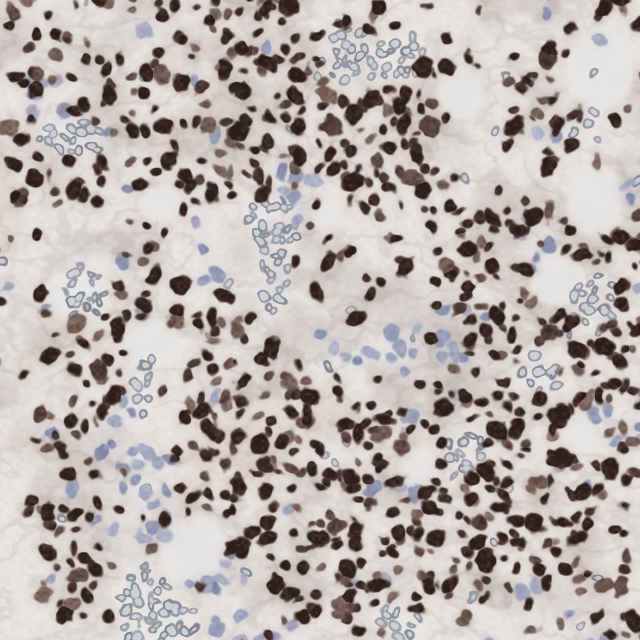
A Shadertoy shader for this texture:

```glsl
// Stained tissue section: dark brown nuclei, pale blue nuclei, ringed blood cells and clear vacuoles.

float hash(vec2 p) {
    return fract(sin(dot(p, vec2(127.1, 311.7))) * 43758.5453);
}

float noise(vec2 p) {
    vec2 i = floor(p), f = fract(p);
    f = f * f * (3.0 - 2.0 * f);
    return mix(mix(hash(i), hash(i + vec2(1, 0)), f.x),
               mix(hash(i + vec2(0, 1)), hash(i + vec2(1, 1)), f.x), f.y);
}

float fbm(vec2 p) {
    float sum = 0.0, amp = 0.5;
    for (int i = 0; i < 4; i++) {
        sum += amp * noise(p);
        p = mat2(1.6, 1.2, -1.2, 1.6) * p + 7.3;
        amp *= 0.5;
    }
    return sum / 0.9375;
}

// Round clear openings, 1 inside and 0 outside
float vacuole(vec2 p) {
    float open = 0.0;
    vec2 base = floor(p * 5.0);
    for (int k = 0; k < 9; k++) {
        vec2 id = base + vec2(k % 3 - 1, k / 3 - 1);
        if (hash(id + 41.0) > 0.36) continue;
        vec2 centre = (id + 0.2 + 0.6 * vec2(hash(id + 3.0), hash(id + 9.0))) / 5.0;
        vec2 d = (p - centre) * vec2(1.0, mix(0.8, 1.3, hash(id + 5.0)));
        float radius = mix(0.025, 0.055, hash(id + 17.0)) + 0.02 * (noise(p * 22.0) - 0.5);
        open = max(open, 1.0 - smoothstep(-0.008, 0.008, length(d) - radius));
    }
    return open;
}

float bloodPatch(vec2 p) {
    return smoothstep(0.74, 0.79, noise(p * vec2(10.0, 8.0) + 23.7));
}

float bluePatch(vec2 p) {
    return smoothstep(0.66, 0.8, noise(p * 8.0 + 61.3));
}

// Chance of a cell at p: 0 brown, 1 blue, 2 blood
float chance(vec2 p, int kind) {
    if (kind == 2) return 0.85 * bloodPatch(p);
    float room = (1.0 - vacuole(p)) * (1.0 - bloodPatch(p));
    if (kind == 1) return room * (0.03 + 0.6 * bluePatch(p));
    float crowd = mix(0.12, 0.92, smoothstep(0.22, 0.72, noise(p * 8.0 + 4.1)));
    return room * crowd * (1.0 - 0.75 * bluePatch(p)) * mix(0.8, 1.15, smoothstep(0.1, 0.7, p.x));
}

// Scattered uneven ellipses: x = signed distance, y = random value of the cell
vec2 scatter(vec2 p, float count, float seed, vec2 radii, int kind) {
    vec2 best = vec2(1.0, 0.0);
    vec2 base = floor(p * count);
    float wobble = 0.006 * (noise(p * 105.0 + seed) - 0.5);
    for (int k = 0; k < 9; k++) {
        vec2 id = base + vec2(k % 3 - 1, k / 3 - 1);
        vec2 key = id + seed;
        vec2 centre = (id + vec2(hash(key), hash(key + 11.0))) / count;
        vec2 d = p - centre;
        if (dot(d, d) > 0.0008 || hash(key + 29.0) > chance(centre, kind)) continue;
        float angle = 6.2832 * hash(key + 37.0);
        float c = cos(angle), s = sin(angle);
        float size = mix(radii.x, radii.y, pow(hash(key + 53.0), 1.5));
        vec2 axes = size * vec2(1.1, mix(0.58, 1.0, hash(key + 71.0)));
        float dist = (length(mat2(c, -s, s, c) * d / axes) - 1.0) * axes.y + wobble;
        if (dist < best.x) best = vec2(dist, hash(key + 83.0));
    }
    return best;
}

float fill(float dist) {
    return 1.0 - smoothstep(-0.0024, 0.0024, dist);
}

// Lays brown nuclei over the colour, with a faint tan halo
vec3 stain(vec3 col, vec2 p, vec2 cell, float fadeStart) {
    float faded = smoothstep(fadeStart, 1.0, cell.y);
    float grain = noise(p * 190.0);
    vec3 brown = mix(vec3(0.17, 0.11, 0.10), vec3(0.28, 0.21, 0.19), grain * grain);
    brown = mix(brown, vec3(0.50, 0.40, 0.36), faded * (0.5 + 0.5 * grain));
    col = mix(col, vec3(0.72, 0.63, 0.58), 0.26 * exp(-max(cell.x, 0.0) * 210.0));
    return mix(col, brown, fill(cell.x) * mix(1.0, 0.85, faded));
}

void mainImage(out vec4 fragColor, in vec2 fragCoord) {
    vec2 p = fragCoord / iResolution.y;

    // Mottled, faintly fibrous ground
    float mottle = fbm(p * 13.0);
    vec2 warped = p + 0.03 * vec2(noise(p * 9.0), noise(p * 9.0 + 31.0));
    float fibre = 1.0 - abs(2.0 * fbm(warped * vec2(17.0, 24.0) + 5.0) - 1.0);
    vec3 col = mix(vec3(0.905, 0.89, 0.88), vec3(0.83, 0.80, 0.785), smoothstep(0.42, 0.8, mottle));
    col -= vec3(0.045, 0.052, 0.055) * smoothstep(0.82, 1.0, fibre);
    col = mix(col, vec3(0.84, 0.77, 0.72), 0.5 * smoothstep(0.58, 0.85, fbm(p * 6.0 + 19.0)));
    col += 0.035 * (noise(p * 150.0) - 0.5);

    // Clear openings and pale vessel beds
    float open = max(vacuole(p), 0.6 * smoothstep(0.6, 0.8, noise(p * vec2(10.0, 8.0) + 23.7)));
    col = mix(col, vec3(0.91, 0.905, 0.90), 0.88 * open);

    // Blood cells as thin grey rings
    vec2 blood = scatter(p, 62.0, 300.0, vec2(0.006, 0.009), 2);
    col = mix(col, vec3(0.77, 0.79, 0.82), 0.7 * fill(blood.x));
    float ring = 1.0 - smoothstep(0.0006, 0.0028, abs(blood.x + 0.001));
    col = mix(col, vec3(0.46, 0.48, 0.53), ring * mix(0.5, 0.9, blood.y));

    // Blue nuclei
    vec2 blue = scatter(p, 36.0, 200.0, vec2(0.008, 0.014), 1);
    vec3 blueTone = mix(vec3(0.47, 0.50, 0.64), vec3(0.68, 0.70, 0.78), blue.y);
    col = mix(col, vec3(0.76, 0.77, 0.83), 0.3 * exp(-max(blue.x, 0.0) * 200.0));
    col = mix(col, blueTone + 0.1 * (noise(p * 170.0) - 0.5), 0.88 * fill(blue.x));

    // Small then large brown nuclei
    col = stain(col, p, scatter(p, 33.0, 100.0, vec2(0.006, 0.010), 0), 0.45);
    col = stain(col, p, scatter(p, 24.0, 0.0, vec2(0.009, 0.0165), 0), 0.75);

    fragColor = vec4(col, 1.0);
}
```
